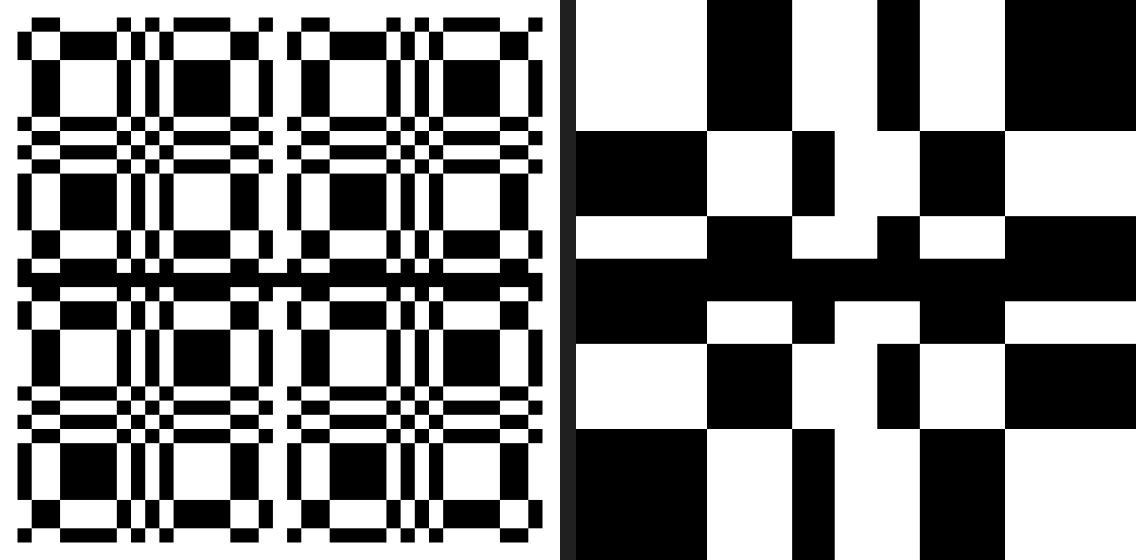
Left: the whole. Right: its middle third, enlarged.
A WebGL 2 fragment shader for this pattern:

```glsl
#version 300 es
precision highp float;
// Two by two checkered tiles whose bands have uneven, mirrored widths.
// Each axis gets a signed band parity; their product gives the checks.
// A white column and a black row part the tiles, inside a white margin.

uniform vec2 u_resolution;
out vec4 fragColor;

const vec3 PAPER = vec3(1.0);
const vec3 INK = vec3(0.0);
const float MARGIN = 1.0 / 32.0;   // share of the canvas on each side
const float GAP = 1.0;             // width between tiles, in units
const float TILE = 18.0;           // sum of the band widths
const int BANDS = 10;
const float BAND_WIDTHS[BANDS] = float[BANDS](
    1.0, 2.0, 4.0, 1.0, 1.0, 1.0, 1.0, 4.0, 2.0, 1.0);

const float PERIOD = TILE + GAP;
const float SPAN = 2.0 * TILE + GAP;

// Pixel coverage from a signed distance that is positive inside
vec2 coverage(vec2 inside, float pixel) {
    return clamp(0.5 + inside / pixel, 0.0, 1.0);
}

// Smoothed sign per axis that flips at every inner band edge
vec2 bandParity(vec2 t, float pixel) {
    vec2 parity = vec2(1.0);
    float edge = 0.0;
    for (int i = 0; i < BANDS - 1; i++) {
        edge += BAND_WIDTHS[i];
        parity *= clamp(2.0 * (t - edge) / pixel, -1.0, 1.0);
    }
    return parity;
}

void main() {
    // Pattern units, counted from the upper left corner of the tiles
    float side = min(u_resolution.x, u_resolution.y);
    float unitsPerCanvas = SPAN / (1.0 - 2.0 * MARGIN);
    float pixel = unitsPerCanvas / side;
    vec2 fromCentre = (gl_FragCoord.xy - 0.5 * u_resolution) * pixel;
    vec2 q = 0.5 * SPAN + fromCentre * vec2(1.0, -1.0);

    // Checks repeat in each tile
    vec2 t = mod(q + 0.5 * GAP, PERIOD) - 0.5 * GAP;
    vec2 parity = bandParity(t, pixel);
    float ink = 0.5 - 0.5 * parity.x * parity.y;

    // White column first, then the black row across it
    vec2 gap = coverage(0.5 * GAP - abs(fromCentre), pixel);
    ink = mix(ink, 0.0, gap.x);
    ink = mix(ink, 1.0, gap.y);

    // Outer margin
    vec2 frame = coverage(0.5 * SPAN - abs(fromCentre), pixel);
    ink *= frame.x * frame.y;

    fragColor = vec4(mix(PAPER, INK, ink), 1.0);
}
```
